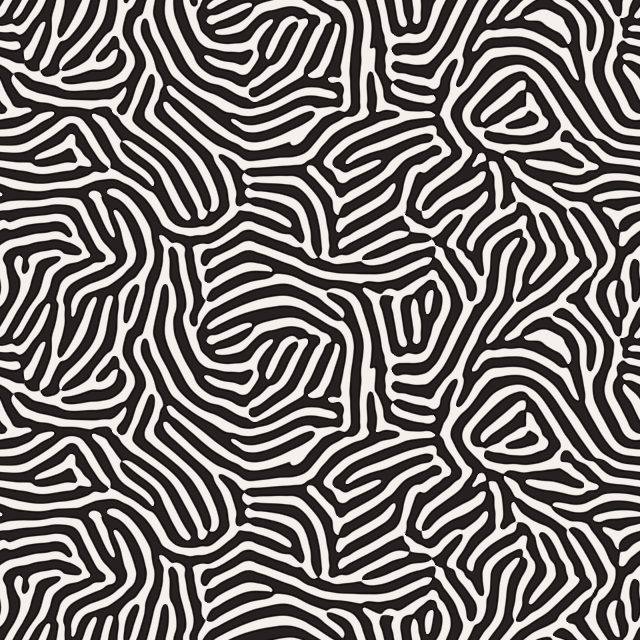
Write a Shadertoy shader that draws this pattern.

```glsl
// Labyrinth of rounded cream lines winding over a near-black ground, tiling seamlessly.

const vec3  CREAM = vec3(0.96, 0.94, 0.92);
const vec3  INK   = vec3(0.15, 0.13, 0.13);
const vec3  RIM   = vec3(0.09, 0.07, 0.07);
const float WAVES = 36.0;              // lines across the canvas
const vec2  NODES = vec2(48.0, 24.0);  // wave nodes in one tile (tile is half as high)
const vec2  BENDS = vec2(14.0, 7.0);   // direction changes in one tile
const float LEVEL = 0.2;               // threshold, sets the line width
const float SOFTEN = 0.05;             // rounds line ends at the defects
const float EDGE = 0.0014;             // half width of the soft edge
const vec2  RIM_SPAN = vec2(-0.0045, -0.0025); // dark rim beside each line
const float TAU = 6.2831853;
const float WAVENUMBER = TAU * WAVES / NODES.x;
const int   ROUNDS = 3;                // passes that align neighbouring waves
const int   SIDE = 4 + 2 * ROUNDS;     // nodes along the working window

vec2 hash2(vec2 c) {
    vec2 h = vec2(dot(c, vec2(127.1, 311.7)), dot(c, vec2(269.5, 183.3)));
    return fract(sin(h) * 43758.5453);
}

vec2 wrapCell(vec2 c, vec2 size) { return floor(mod(c + 0.5, size)); }

vec2 polar(float a) { return vec2(cos(a), sin(a)); }

vec2 complexMul(vec2 a, vec2 b) {
    return vec2(a.x * b.x - a.y * b.y, a.x * b.y + a.y * b.x);
}

vec2 bendVector(vec2 c) { return hash2(wrapCell(c, BENDS) + 3.7) * 2.0 - 1.0; }

// Wave direction at a point; halving the angle gives loops and triple points.
vec2 waveDirection(vec2 p) {
    vec2 q = p * BENDS / NODES;
    vec2 c = floor(q), f = q - c;
    f = f * f * (3.0 - 2.0 * f);
    vec2 low  = mix(bendVector(c), bendVector(c + vec2(1, 0)), f.x);
    vec2 high = mix(bendVector(c + vec2(0, 1)), bendVector(c + vec2(1, 1)), f.x);
    vec2 v = mix(low, high, f.y);
    return polar(0.5 * atan(v.y, v.x + 1e-5));
}

// Striped field in -1..1: local waves with random phases, aligned step by step.
float labyrinth(vec2 p) {
    vec4 node[SIDE * SIDE]; // xy direction, zw phase as a complex number
    vec2 base = floor(p) - float(1 + ROUNDS);

    for (int y = 0; y < SIDE; y++)
    for (int x = 0; x < SIDE; x++) {
        vec2 c = base + vec2(x, y);
        float phase = TAU * hash2(wrapCell(c, NODES) + 91.3).x;
        node[y * SIDE + x] = vec4(waveDirection(c), polar(phase));
    }

    // Each result moves one slot down and left, so it never overwrites a pending input.
    for (int r = 1; r <= ROUNDS; r++) {
        int size = SIDE - 2 * r;
        for (int y = 0; y < size; y++)
        for (int x = 0; x < size; x++) {
            vec2 dir = node[(y + 1) * SIDE + x + 1].xy;
            vec2 sum = vec2(1e-5, 0.0);
            for (int j = 0; j < 3; j++)
            for (int i = 0; i < 3; i++) {
                vec4 n = node[(y + j) * SIDE + x + i];
                vec2 d = vec2(1 - i, 1 - j);
                float agree = dot(dir, n.xy);
                float flip = agree < 0.0 ? -1.0 : 1.0;
                vec2 meanDir = 0.5 * (dir + flip * n.xy);
                vec2 wave = complexMul(vec2(n.z, flip * n.w),
                                       polar(WAVENUMBER * dot(meanDir, d)));
                sum += wave * abs(agree) * exp(-0.4 * dot(d, d));
            }
            node[y * SIDE + x] = vec4(dir, normalize(sum));
        }
    }

    // Blend the nearest 4 x 4 waves and even out their strength.
    base += float(ROUNDS);
    vec2 dir = waveDirection(p), sum = vec2(0.0);
    float total = 0.0;
    for (int y = 0; y < 4; y++)
    for (int x = 0; x < 4; x++) {
        vec4 n = node[y * SIDE + x];
        vec2 d = p - base - vec2(x, y);
        float w = max(0.0, 1.0 - dot(d, d) / 4.0);
        w *= w * w;
        vec2 wave = complexMul(n.zw, polar(WAVENUMBER * dot(n.xy, d)));
        sum += w * vec2(wave.x, wave.y * dot(dir, n.xy));
        total += w;
    }
    return sum.x / (length(sum) + SOFTEN * total);
}

void mainImage(out vec4 fragColor, in vec2 fragCoord) {
    vec2 uv = fragCoord / iResolution.xy;
    float field = labyrinth(uv * NODES.x) - LEVEL;

    // Signed distance to the line edge, in canvas units.
    float slope = length(vec2(dFdx(field), dFdy(field))) * iResolution.y;
    float dist = field / max(slope, 1e-3);

    vec3 ground = mix(INK, RIM, smoothstep(RIM_SPAN.x, RIM_SPAN.y, dist));
    float edge = max(EDGE, 0.7 / iResolution.y);
    fragColor = vec4(mix(ground, CREAM, smoothstep(-edge, edge, dist)), 1.0);
}
```
